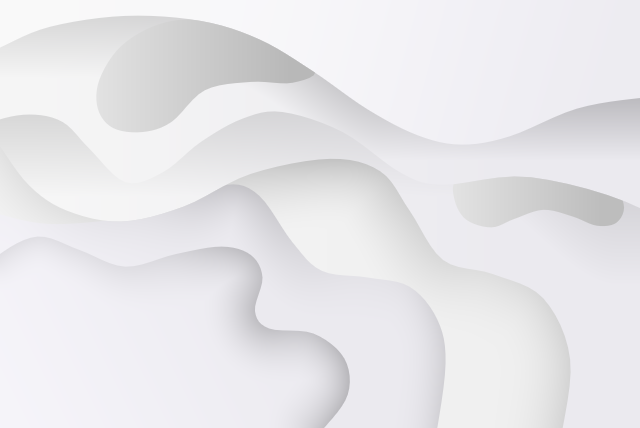
Write a Shadertoy shader that draws this background.

```glsl
// Stacked sheets of pale paper with wavy rims, each darkest at its rim.
// Rims are Catmull-Rom splines; their signed distance gives both the smooth
// cut of a sheet and its inner shading. Sheets are painted back to front.

const float HEIGHT = 512.0;               // canvas height in design units
const vec3 NEUTRAL = vec3(1.0);
const vec3 LAVENDER = vec3(0.995, 0.99, 1.012);

vec2 spline(vec2 a, vec2 b, vec2 c, vec2 d, float t) {
    return 0.5 * (2.0 * b + t * (c - a + t * (2.0 * a - 5.0 * b + 4.0 * c - d
        + t * (3.0 * b - a - 3.0 * c + d))));
}

// Distance to a spline, positive where an odd number of rims lies above p.
float rimDistance(vec2 p, vec2 c[16]) {
    const int STEPS = 6;
    float nearest = 1e9, side = -1.0;
    vec2 a = c[1];
    for (int i = 0; i < 13; i++) {
        for (int j = 1; j <= STEPS; j++) {
            vec2 b = spline(c[i], c[i + 1], c[i + 2], c[i + 3], float(j) / float(STEPS));
            vec2 e = b - a, w = p - a;
            vec2 r = w - e * clamp(dot(w, e) / dot(e, e), 0.0, 1.0);
            nearest = min(nearest, dot(r, r));
            if ((a.x > p.x) != (b.x > p.x) && a.y + e.y * w.x / e.x < p.y) side = -side;
            a = b;
        }
    }
    return side * sqrt(nearest);
}

float coverage(float dist, float pixel) {
    return clamp(dist / pixel + 0.5, 0.0, 1.0);
}

float bump(float x, float center, float width) {
    float t = (x - center) / width;
    return exp(-t * t);
}

// Tone rising from rim to base over the given depth, fast at first.
float shade(float rim, float base, float dist, float depth) {
    float t = clamp(dist / depth, 0.0, 1.0);
    return mix(rim, base, t * (2.0 - t));
}

void mainImage(out vec4 fragColor, in vec2 fragCoord) {
    // Design units, with y running down from the top edge
    float pixel = HEIGHT / iResolution.y;
    vec2 p = vec2(fragCoord.x, iResolution.y - fragCoord.y) * pixel;
    float across = smoothstep(0.0, 700.0, p.x);
    vec3 tint = mix(NEUTRAL, LAVENDER, across);

    // Backdrop
    vec3 color = tint * mix(0.975, 0.932, smoothstep(250.0, 850.0, p.x + 0.3 * p.y));

    // Rear sheet
    float rear = coverage(rimDistance(p, vec2[16](
        vec2(-90, 110), vec2(-40, 78), vec2(0, 57), vec2(60, 32),
        vec2(150, 19), vec2(240, 25), vec2(310, 47), vec2(374, 85),
        vec2(440, 131), vec2(500, 162), vec2(552, 173), vec2(610, 163),
        vec2(690, 130), vec2(768, 117), vec2(830, 114), vec2(900, 116))), pixel);
    float rearTop = mix(18.0, 117.0, smoothstep(250.0, 460.0, p.x));
    float rearRim = mix(0.84, 0.74, smoothstep(100.0, 700.0, p.x));
    color = mix(color, tint * mix(rearRim, mix(0.96, 0.925, across),
        clamp((p.y - rearTop) / 75.0, 0.0, 1.0)), rear);

    // Grey drop hanging from the rear rim
    float drop = coverage(rimDistance(p, vec2[16](
        vec2(240, 24), vec2(190, 29), vec2(145, 55), vec2(119, 95),
        vec2(117, 130), vec2(135, 153), vec2(170, 158), vec2(205, 146),
        vec2(245, 108), vec2(300, 98), vec2(350, 99), vec2(376, 82),
        vec2(310, 40), vec2(240, 24), vec2(190, 29), vec2(145, 55))), pixel);
    color = mix(color, vec3(mix(0.89, 0.72, clamp((p.x - 110.0) / 240.0, 0.0, 1.0))), drop * rear);

    // Long wave
    float wave = coverage(rimDistance(p, vec2[16](
        vec2(-60, 170), vec2(-10, 146), vec2(35, 137), vec2(75, 146),
        vec2(107, 178), vec2(150, 218), vec2(195, 206), vec2(240, 170),
        vec2(290, 142), vec2(338, 134), vec2(410, 158), vec2(480, 207),
        vec2(530, 221), vec2(635, 212), vec2(768, 250), vec2(850, 320))), pixel);
    float waveTop = mix(130.0, 235.0, smoothstep(560.0, 740.0, p.x));
    color = mix(color, tint * mix(0.835, mix(0.965, 0.925, across),
        clamp((p.y - waveTop) / 105.0, 0.0, 1.0)), wave);

    // Small drop hanging from the long wave
    float smallDrop = coverage(rimDistance(p, vec2[16](
        vec2(546, 215), vec2(544, 240), vec2(558, 263), vec2(588, 272),
        vec2(615, 262), vec2(650, 251), vec2(685, 259), vec2(714, 270),
        vec2(738, 266), vec2(746, 244), vec2(725, 215), vec2(650, 195),
        vec2(585, 203), vec2(546, 215), vec2(544, 240), vec2(558, 263))), pixel);
    color = mix(color, vec3(mix(0.89, 0.74, clamp((p.x - 540.0) / 180.0, 0.0, 1.0))), smallDrop * wave);

    // Broad shoulder
    float shoulderDist = rimDistance(p, vec2[16](
        vec2(-20, 145), vec2(-2, 172), vec2(35, 222), vec2(80, 252),
        vec2(145, 265), vec2(220, 247), vec2(300, 208), vec2(395, 190),
        vec2(455, 205), vec2(490, 252), vec2(530, 311), vec2(590, 328),
        vec2(650, 357), vec2(682, 430), vec2(670, 530), vec2(655, 610)));
    float shoulder = coverage(shoulderDist, pixel);
    float shoulderRim = 0.88 - 0.12 * bump(p.x, 395.0, 110.0) - 0.05 * bump(p.x, 690.0, 70.0);
    color = mix(color, NEUTRAL * shade(shoulderRim, mix(0.96, 0.938, across), shoulderDist, 85.0), shoulder);

    // Inner slope, kept within the shoulder
    float slopeDist = rimDistance(p, vec2[16](
        vec2(-60, 235), vec2(-5, 255), vec2(60, 268), vec2(145, 262),
        vec2(186, 256), vec2(220, 245), vec2(272, 221), vec2(310, 234),
        vec2(350, 290), vec2(385, 324), vec2(440, 332), vec2(490, 343),
        vec2(523, 382), vec2(533, 435), vec2(520, 530), vec2(505, 600)));
    float slopeRim = mix(0.95, 0.9, smoothstep(0.0, 150.0, p.x))
        - 0.13 * bump(p.x, 285.0, 70.0) - 0.08 * bump(p.x, 540.0, 45.0);
    float slopeBase = mix(0.96, 0.928, smoothstep(0.0, 250.0, p.x));
    color = mix(color, LAVENDER * shade(slopeRim, slopeBase, slopeDist, 70.0),
        coverage(slopeDist, pixel) * shoulder);

    // Front sheet
    float frontDist = rimDistance(p, vec2[16](
        vec2(-40, 345), vec2(-3, 306), vec2(45, 283), vec2(95, 299),
        vec2(150, 319), vec2(210, 304), vec2(265, 295), vec2(300, 305),
        vec2(314, 332), vec2(305, 372), vec2(322, 393), vec2(375, 399),
        vec2(412, 429), vec2(416, 472), vec2(385, 515), vec2(340, 560)));
    float frontRim = 0.88 - 0.13 * bump(p.x, 295.0, 75.0) - 0.15 * bump(p.x, 425.0, 55.0);
    float frontBase = mix(0.97, 0.932, smoothstep(-200.0, 350.0, p.x - 0.5 * (p.y - 300.0)));
    color = mix(color, LAVENDER * shade(frontRim, frontBase, frontDist,
        mix(45.0, 68.0, smoothstep(50.0, 250.0, p.x))), coverage(frontDist, pixel));

    fragColor = vec4(color, 1.0);
}
```
